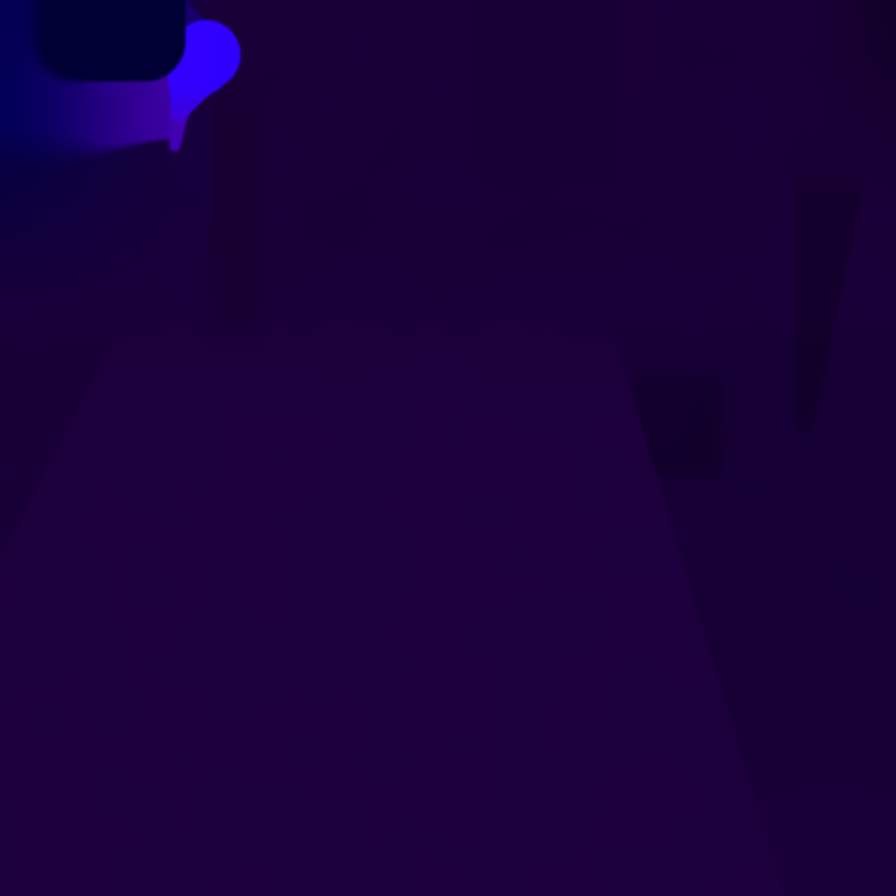
Give the GLSL for this background, as a Shadertoy shader.

```glsl
// Dim violet panels with a bright blue lobe and a purple glow in the upper left corner.

vec2 gradient(vec2 cell) {
    float angle = 6.2832 * fract(sin(dot(cell, vec2(127.1, 311.7))) * 43758.5);
    return vec2(cos(angle), sin(angle));
}

float gradientNoise(vec2 p) {
    vec2 i = floor(p), f = fract(p);
    vec2 u = f * f * (3.0 - 2.0 * f), e = vec2(1, 0);
    float low = mix(dot(gradient(i), f), dot(gradient(i + e), f - e), u.x);
    float high = mix(dot(gradient(i + e.yx), f - e.yx), dot(gradient(i + 1.0), f - 1.0), u.x);
    return mix(low, high, u.y);
}

// Capsule whose radius runs from ra to rb
float taper(vec2 p, vec2 a, vec2 b, float ra, float rb) {
    vec2 d = b - a;
    float h = clamp(dot(p - a, d) / dot(d, d), 0.0, 1.0);
    return length(p - a - d * h) - mix(ra, rb, h);
}

float roundBox(vec2 p, vec2 halfSize, float r) {
    vec2 q = abs(p) - halfSize + r;
    return length(max(q, 0.0)) + min(max(q.x, q.y), 0.0) - r;
}

float smoothMin(float a, float b, float k) {
    float h = max(k - abs(a - b), 0.0) / k;
    return min(a, b) - h * h * k * 0.25;
}

// Coverage of a signed distance, with the given edge softness
float cover(float d, float soft) {
    return 1.0 - smoothstep(-soft, soft, d);
}

// Soft interval between lo and hi
float span(float x, float lo, float hi, float soft) {
    return cover(lo - x, soft) * cover(x - hi, soft);
}

void mainImage(out vec4 fragColor, in vec2 fragCoord) {
    vec2 p = fragCoord / iResolution.xy;
    p.y = 1.0 - p.y; // measured downward from the top
    float edge = 1.0 / iResolution.y;

    // Violet ground, slightly darker above
    vec3 color = mix(vec3(0.097, 0.0, 0.215), vec3(0.112, 0.0, 0.236), smoothstep(0.25, 0.5, p.y));

    // Darker side panels beyond slanted edges
    float rightSlant = p.x - 0.69 - 0.305 * (p.y - 0.39);
    float rightPanel = cover(-rightSlant, 0.004) * smoothstep(0.32, 0.42, p.y);
    color = mix(color, vec3(0.086, 0.0, 0.205), rightPanel * (1.0 - 0.6 * smoothstep(0.78, 0.95, p.y)));
    float leftSlant = p.x - 0.53 * (0.62 - p.y);
    color = mix(color, vec3(0.09, 0.0, 0.21), cover(leftSlant, 0.005) * smoothstep(0.34, 0.42, p.y));

    // Faint upright shadows
    float shade = 0.12 * span(p.x, 0.238, 0.29, 0.015) * span(p.y, 0.12, 0.37, 0.04);
    shade += 0.06 * span(p.x, 0.53, 0.69, 0.01) * cover(p.y - 0.2, 0.02);
    shade += 0.16 * span(p.x, 0.71, 0.805, 0.008) * span(p.y, 0.418, 0.53, 0.015) * cover(-rightSlant, 0.004);
    shade += 0.2 * span(p.x, 0.888, 0.965 - 0.21 * (p.y - 0.2), 0.006) * span(p.y, 0.2, 0.48, 0.03);
    shade += 0.25 * smoothstep(0.9, 1.0, p.x) * cover(p.y - 0.12, 0.12);
    color *= 1.0 - shade;
    color += vec3(0.008, 0.0, -0.006) * span(p.x, 0.693, 0.72, 0.005) * cover(p.y - 0.1, 0.04);

    // Blue haze fading down the left edge
    float haze = cover(p.x - 0.232, 0.01) * (1.0 - smoothstep(0.15, 0.39, p.y));
    color = mix(color, mix(vec3(0.03, 0.0, 0.25), vec3(0.085, 0.0, 0.24), smoothstep(0.0, 0.2, p.x)), haze);
    float corner = cover(p.x - 0.21, 0.01) * (1.0 - smoothstep(0.1, 0.22, p.y));
    color = mix(color, vec3(0.01, 0.0, 0.33), corner * (1.0 - smoothstep(0.0, 0.2, p.x)));

    // Purple band, its lower edge sharper to the right
    float bandSoft = mix(0.035, 0.004, smoothstep(0.0, 0.17, p.x));
    float bandEnd = 0.162 + 0.006 * cos(35.0 * (p.x - 0.1));
    float band = cover(p.y - bandEnd, bandSoft) * cover(p.x - 0.203, 0.003);
    vec3 bandColor = mix(vec3(0.01, 0.0, 0.34), vec3(0.24, 0.0, 0.64), smoothstep(0.0, 0.21, p.x));
    color = mix(color, bandColor, band * smoothstep(0.02, 0.09, p.y));

    // Dim blue sliver above the lobe
    float sliver = span(p.x, 0.19, 0.21 + 0.018 * smoothstep(0.0, 0.025, p.y), 0.004);
    color = mix(color, vec3(0.08, 0.0, 0.42), sliver * cover(p.y - 0.04, 0.01));

    // Bright lobe with a purple tail
    float tail = taper(p, vec2(0.2, 0.125), vec2(0.195, 0.163), 0.011, 0.006);
    color = mix(color, vec3(0.26, 0.0, 0.7), cover(tail, 0.002 + edge));
    float lobe = taper(p, vec2(0.214, 0.088), vec2(0.2, 0.127), 0.029, 0.009);
    lobe = smoothMin(lobe, length(p - vec2(0.23, 0.061)) - 0.0385, 0.012);
    vec3 lobeColor = mix(vec3(0.19, 0.0, 1.0), vec3(0.25, 0.0, 0.84), smoothstep(0.09, 0.14, p.y));
    color = mix(color, lobeColor, cover(lobe, 0.0015 + edge));

    // Navy block with a rounded corner
    float block = roundBox(p - vec2(0.123, -0.01), vec2(0.084, 0.101), 0.045);
    float blockSoft = mix(0.012, 0.0015 + edge, smoothstep(0.04, 0.12, p.x));
    color = mix(color, vec3(0.0, 0.0, 0.2), cover(block, blockSoft));

    // Soft mottling
    color *= 1.0 + 0.04 * gradientNoise(p * 9.0) + 0.02 * gradientNoise(p * 22.0);
    fragColor = vec4(color, 1.0);
}
```
